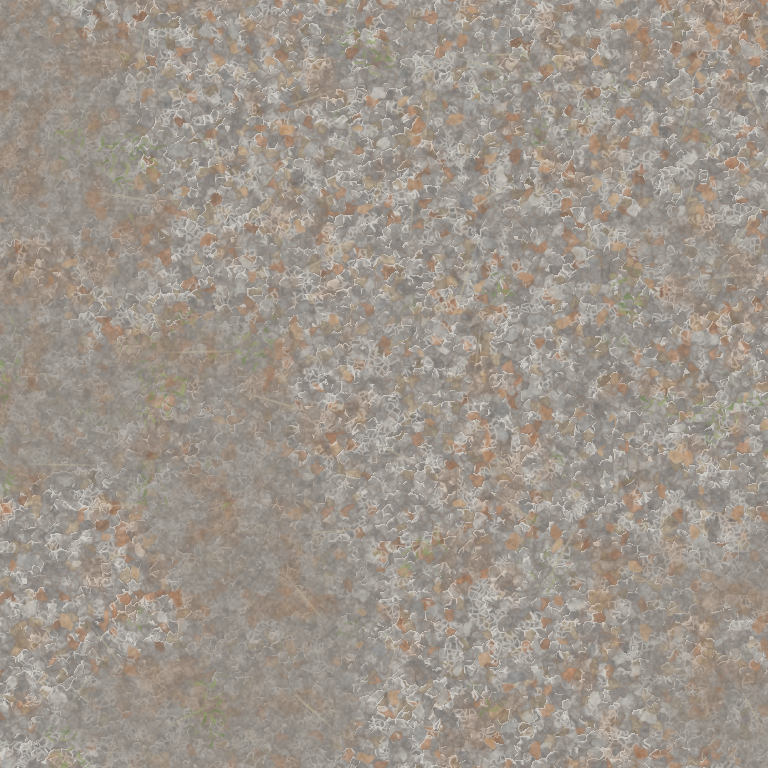
Give the GLSL for this texture, as a WebGL 2 fragment shader.

```glsl
#version 300 es
precision highp float;

uniform vec2 u_resolution;
out vec4 outColor;

float hash(vec2 p) {
    vec3 q = fract(vec3(p.xyx) * 0.1031);
    q += dot(q, q.yzx + 33.33);
    return fract((q.x + q.y) * q.z);
}

vec2 hash2(vec2 p) {
    return vec2(hash(p + 17.3), hash(p + 71.9));
}

float noise(vec2 p) {
    vec2 i = floor(p), f = fract(p);
    f = f * f * (3.0 - 2.0 * f);
    float low = mix(hash(i), hash(i + vec2(1, 0)), f.x);
    float high = mix(hash(i + vec2(0, 1)), hash(i + vec2(1, 1)), f.x);
    return mix(low, high, f.y);
}

float fbm(vec2 p) {
    float sum = 0.0, gain = 0.5;
    for (int k = 0; k < 5; k++) {
        sum += gain * noise(p);
        p = mat2(1.6, 1.2, -1.2, 1.6) * p + 9.7;
        gain *= 0.5;
    }
    return sum;
}

// Cracked cells: x = distance to the border, y = cell id, zw = offset to centre
vec4 pebbles(vec2 p) {
    vec2 base = floor(p), nearest = vec2(0.0), cell = base;
    float best = 9.0, border = 9.0;
    for (int y = -1; y <= 1; y++)
    for (int x = -1; x <= 1; x++) {
        vec2 c = base + vec2(x, y);
        vec2 r = c + hash2(c) - p;
        if (dot(r, r) < best) { best = dot(r, r); nearest = r; cell = c; }
    }
    for (int y = -2; y <= 2; y++)
    for (int x = -2; x <= 2; x++) {
        vec2 c = cell + vec2(x, y);
        vec2 r = c + hash2(c) - p, gap = r - nearest;
        if (dot(gap, gap) > 0.0001) border = min(border, dot(0.5 * (r + nearest), normalize(gap)));
    }
    return vec4(border, hash(cell + 5.5), nearest);
}

// Scattered rotated ovals: x = coverage, y = id of the topmost one
vec2 scatter(vec2 p, vec2 halfSize, float density, float blur, float seed) {
    vec2 base = floor(p), result = vec2(0.0);
    for (int y = -1; y <= 1; y++)
    for (int x = -1; x <= 1; x++) {
        vec2 c = base + vec2(x, y), key = c + seed;
        float angle = 6.2832 * hash(key + 3.1);
        vec2 q = p - c - hash2(key);
        q = mat2(cos(angle), -sin(angle), sin(angle), cos(angle)) * q;
        vec2 size = halfSize * mix(0.6, 1.15, hash(key + 8.4));
        float d = (length(q / size) - 1.0) * min(size.x, size.y);
        float cover = (1.0 - smoothstep(-blur, blur, d)) * step(hash(key + 41.7), density);
        if (cover > result.x) result = vec2(cover, hash(key + 23.6));
    }
    return result;
}

// Mostly grey stone, with some tan and rust
vec3 stoneColor(float id, float tone) {
    vec3 grey = mix(vec3(0.505, 0.495, 0.485), vec3(0.75, 0.735, 0.71), tone);
    float hue = fract(id * 57.31);
    vec3 tan_ = grey * vec3(1.04, 0.98, 0.88);
    vec3 rust = grey * vec3(1.06, 0.88, 0.76);
    return hue < 0.80 ? grey : (hue < 0.92 ? tan_ : rust);
}

void main() {
    vec2 uv = gl_FragCoord.xy / u_resolution;
    float px = 1.0 / u_resolution.y;
    vec2 wobble = vec2(noise(uv * 150.0), noise(uv * 150.0 + 40.0)) - 0.5;
    vec2 p = uv + wobble * 0.007;
    float grain = noise(uv * 310.0 + 7.0) - 0.5;
    float mottle = fbm(uv * 125.0) - 0.5;

    // Packed stones in two sizes
    vec4 coarse = pebbles(p * 78.0);
    vec4 fine = pebbles(p * 135.0 + 31.0);
    float tone = 0.43 + 0.5 * (coarse.y - 0.5) + 0.28 * (fine.y - 0.5);
    tone += 0.65 * mottle + 0.35 * grain;
    vec3 color = stoneColor(coarse.y, tone);

    // Larger loose chips
    vec2 chip = scatter(p * 34.0, vec2(0.34, 0.22), 0.38, 34.0 * px, 90.0);
    float chipHue = fract(chip.y * 13.7);
    vec3 chipColor = mix(vec3(0.54, 0.54, 0.535), vec3(0.78, 0.765, 0.735), chip.y);
    if (chipHue > 0.55) chipColor = mix(vec3(0.66, 0.51, 0.41), vec3(0.76, 0.66, 0.54), chip.y);
    color = mix(color, chipColor + 0.16 * mottle + 0.06 * grain, chip.x * 0.85);

    // Soil in the gaps and broken pale rims
    float gap = 1.0 - smoothstep(0.0, 0.0016 + px, coarse.x / 78.0);
    float fineGap = 1.0 - smoothstep(0.0, 0.0010 + px, fine.x / 135.0);
    float bare = 1.0 - chip.x;
    color = mix(color, vec3(0.54, 0.49, 0.45), bare * (0.40 * gap + 0.22 * fineGap));
    float broken = smoothstep(0.50, 0.66, noise(uv * 95.0 + 13.0));
    float facing = smoothstep(-0.3, 0.4, dot(normalize(coarse.zw + 0.0001), vec2(0.5, -0.86)));
    float rim = gap * broken * facing + 0.65 * fineGap * smoothstep(0.58, 0.72, noise(uv * 70.0));
    color = mix(color, vec3(0.86, 0.855, 0.835), 0.8 * bare * min(rim, 1.0));

    // Dusty patches with low contrast
    float dust = smoothstep(0.46, 0.66, fbm(uv * vec2(3.2, 4.6) + 4.0));
    vec3 dustColor = vec3(0.575, 0.55, 0.52) + 0.07 * grain + 0.06 * mottle;
    color = mix(color, dustColor, 0.62 * dust);
    float rusty = smoothstep(0.52, 0.68, fbm(uv * 24.0 + 60.0));
    color *= mix(vec3(1.0), vec3(1.02, 0.93, 0.86), 0.65 * rusty);

    // Dry stalks and small green sprigs
    vec2 stalk = scatter(uv * 14.0, vec2(0.42, 0.018), 0.16, 14.0 * px, 150.0);
    color = mix(color, vec3(0.74, 0.71, 0.61), 0.6 * stalk.x);
    float growth = smoothstep(0.63, 0.76, fbm(uv * 11.0 + 27.0));
    vec2 leaf = scatter(p * 80.0, vec2(0.5, 0.16), 0.75, 80.0 * px, 210.0);
    vec3 green = mix(vec3(0.42, 0.50, 0.32), vec3(0.62, 0.66, 0.44), leaf.y);
    color = mix(color, green, 0.75 * leaf.x * growth);

    outColor = vec4(clamp(color, 0.0, 1.0), 1.0);
}
```
